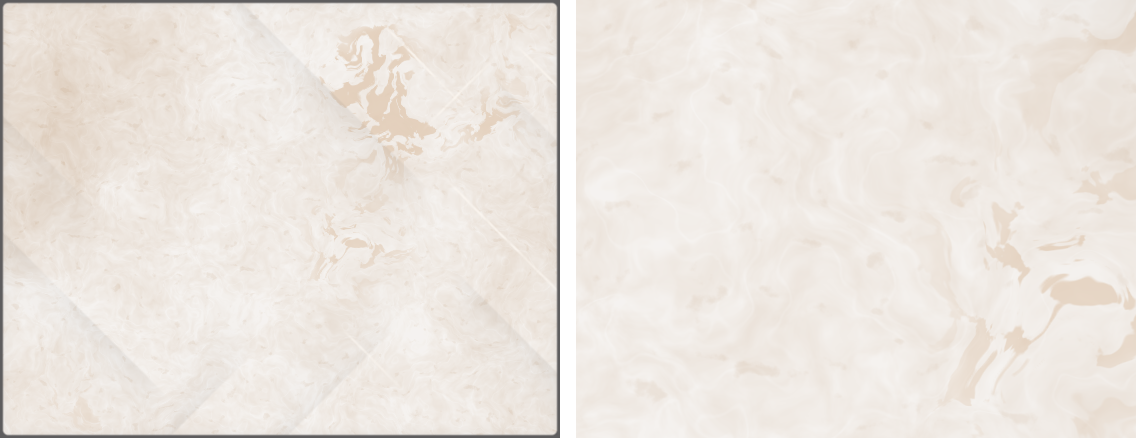
Left: the whole. Right: its middle third, enlarged.
A Shadertoy shader for this texture:

```glsl
// Weathered cream paper with diagonal creases, flaking stains and a thin dark frame.

const vec3 FRAME_GREY = vec3(0.37, 0.365, 0.37);
const vec3 PAPER_DARK = vec3(0.87, 0.805, 0.74);
const vec3 PAPER_PALE = vec3(0.955, 0.94, 0.925);
const vec3 FLAKE_TAN = vec3(0.885, 0.80, 0.715);
const vec3 STREAK_WHITE = vec3(0.985, 0.965, 0.94);
const float BASE_TONE = 0.80;
const float FRAME_WIDTH = 0.0068;
const float FRAME_SOFTNESS = 0.0022;
const float CORNER_RADIUS = 0.012;
const float SHADOW_WIDTH = 0.055;
const float SHADOW_DEPTH = 0.055;
const float STREAK_WIDTH = 0.0028;

// Broad tone areas: centre, radius, change of tone
const vec4 TONES[8] = vec4[8](
    vec4(0.14, 0.95, 0.30, -0.32), vec4(0.13, 0.58, 0.21, -0.34),
    vec4(0.27, 0.54, 0.08, 0.32), vec4(0.70, 0.15, 0.40, 0.12),
    vec4(0.05, 0.33, 0.10, 0.25), vec4(0.12, 0.10, 0.15, -0.16),
    vec4(1.20, 0.50, 0.18, -0.18), vec4(0.55, 0.90, 0.13, 0.16));

// Flaking areas: centre, radius, strength
const vec4 FLAKES[6] = vec4[6](
    vec4(0.85, 0.84, 0.095, 1.0), vec4(0.91, 0.70, 0.095, 1.0),
    vec4(0.80, 0.45, 0.14, 0.65), vec4(1.12, 0.71, 0.09, 0.7),
    vec4(0.17, 0.10, 0.13, 0.4), vec4(1.18, 0.90, 0.09, 0.5));

// Diagonals: slope sign, offset, first and last x
const vec4 SHADOWS[7] = vec4[7](
    vec4(1.0, 1.545, 0.50, 1.00), vec4(1.0, 1.42, 1.02, 1.40),
    vec4(1.0, 1.95, 1.12, 1.40), vec4(1.0, 0.475, -0.1, 0.42),
    vec4(1.0, 0.74, -0.1, 0.25), vec4(-1.0, 0.65, 0.60, 0.93),
    vec4(-1.0, 0.383, 0.36, 0.60));
const vec4 STREAKS[5] = vec4[5](
    vec4(1.0, 1.817, 0.84, 1.10), vec4(1.0, 1.608, 1.00, 1.40),
    vec4(1.0, 2.075, 1.16, 1.40), vec4(-1.0, 0.262, 0.96, 1.17),
    vec4(1.0, 1.03, 0.76, 0.95));

vec2 gradientAt(ivec2 cell) {
    uint h = uint(cell.x) * 374761393u + uint(cell.y) * 668265263u;
    h = (h ^ (h >> 13)) * 1274126177u;
    h ^= h >> 16;
    float angle = 6.28318 * float(h & 65535u) / 65536.0;
    return vec2(cos(angle), sin(angle));
}

float gradientNoise(vec2 p) {
    ivec2 i = ivec2(floor(p));
    vec2 f = fract(p);
    vec2 u = f * f * f * (f * (f * 6.0 - 15.0) + 10.0);
    float a = dot(gradientAt(i), f);
    float b = dot(gradientAt(i + ivec2(1, 0)), f - vec2(1, 0));
    float c = dot(gradientAt(i + ivec2(0, 1)), f - vec2(0, 1));
    float d = dot(gradientAt(i + ivec2(1, 1)), f - vec2(1, 1));
    return mix(mix(a, b, u.x), mix(c, d, u.x), u.y);
}

float fbm(vec2 p) {
    float sum = 0.0, amplitude = 0.5;
    for (int i = 0; i < 4; i++) {
        sum += amplitude * gradientNoise(p);
        p = mat2(1.6, 1.2, -1.2, 1.6) * p + 7.3;
        amplitude *= 0.5;
    }
    return sum;
}

float blob(vec2 p, vec4 area) {
    vec2 d = (p - area.xy) / area.z;
    return area.w * exp(-dot(d, d));
}

// Fades a diagonal in and out along its length
float span(float x, vec4 line) {
    return smoothstep(line.z, line.z + 0.06, x) * (1.0 - smoothstep(line.w - 0.12, line.w, x));
}

float lineDistance(vec2 p, vec4 line) {
    return (p.x + line.x * p.y - line.y) * 0.7071;
}

void mainImage(out vec4 fragColor, in vec2 fragCoord) {
    vec2 p = fragCoord / iResolution.y;
    vec2 size = iResolution.xy / iResolution.y;
    float pixel = 1.0 / iResolution.y;
    vec2 warp = vec2(fbm(p * 6.0), fbm(p * 6.0 + 31.0));

    // Cloudy paper tone
    float tone = BASE_TONE + 0.5 * fbm(p * 3.0 + 4.0) + 0.45 * fbm(p * 11.0 + warp * 2.0);
    for (int i = 0; i < 8; i++) tone += blob(p + warp * 0.22, TONES[i]);

    // Fine mottling, pale veins and small dark flecks
    tone += 0.45 * fbm(p * 48.0 + warp * 5.0);
    float vein = abs(gradientNoise(p * 13.0 + warp * 5.0));
    tone += 0.09 * (1.0 - smoothstep(0.0, 0.09, vein));
    float fleck = gradientNoise(mat2(0.9, 0.5, -0.8, 1.4) * p * 38.0 + warp * 4.0);
    fleck += 0.5 * fbm(p * 90.0);
    tone -= 0.32 * smoothstep(0.32, 0.58, fleck);
    vec3 color = mix(PAPER_DARK, PAPER_PALE, clamp(tone, -0.1, 1.08));

    // Tan undercoat showing between flakes
    float wear = 0.0;
    for (int i = 0; i < 6; i++) wear += blob(p + warp * 0.12, FLAKES[i]);
    wear = min(wear, 1.0);
    float flake = fbm(p * 23.0 + warp * 4.0) + 0.22 * (wear - 0.85);
    float flakeSoftness = 0.02 + fwidth(flake) * 0.5;
    float exposed = smoothstep(-flakeSoftness, flakeSoftness, flake);
    color = mix(color, PAPER_PALE, 0.35 * wear * (1.0 - exposed));
    color = mix(color, FLAKE_TAN, exposed * smoothstep(0.08, 0.8, wear) * 0.85);

    // Crease shadows: crisp on one side, fading on the other
    for (int i = 0; i < 7; i++) {
        float d = lineDistance(p, SHADOWS[i]);
        float fall = exp(min(d, 0.0) / SHADOW_WIDTH) * (1.0 - smoothstep(-pixel, pixel + 0.002, d));
        color *= 1.0 - SHADOW_DEPTH * fall * span(p.x, SHADOWS[i]) * (0.8 + warp.x);
    }

    // Pale scratched streaks
    for (int i = 0; i < 5; i++) {
        float d = abs(lineDistance(p, STREAKS[i]) + 0.004 * warp.y);
        float streak = 1.0 - smoothstep(0.0, STREAK_WIDTH + pixel, d);
        float broken = clamp(0.75 + 1.5 * fbm(p * 30.0), 0.0, 1.0);
        color = mix(color, STREAK_WHITE, 0.85 * streak * broken * span(p.x, STREAKS[i]));
    }

    // Rounded frame
    vec2 q = abs(p - 0.5 * size) - 0.5 * size + FRAME_WIDTH + CORNER_RADIUS;
    float edge = length(max(q, 0.0)) + min(max(q.x, q.y), 0.0) - CORNER_RADIUS;
    color *= 1.0 - 0.035 * exp(min(edge, 0.0) / 0.012);
    float softness = FRAME_SOFTNESS + 0.3 * pixel;
    color = mix(color, FRAME_GREY, smoothstep(-softness, softness, edge));
    fragColor = vec4(color, 1.0);
}
```
